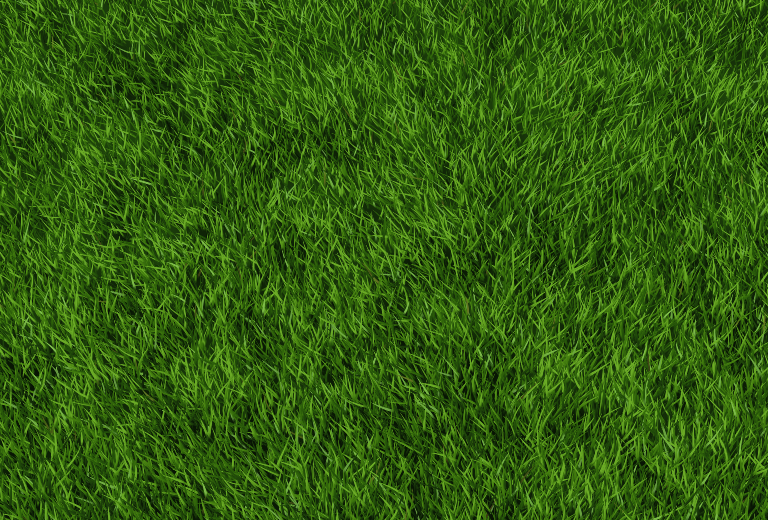
Reproduce this texture procedurally as a WebGL 2 fragment shader.

```glsl
#version 300 es
precision highp float;

#define LAYERS 22
#define CELL 0.036
#define BLADE_HALF_WIDTH 0.0023
#define BLADE_LENGTH 1.8
#define LEAN_SPREAD 1.15
#define TONE_BASE 0.40
#define TONE_DEPTH 0.34
#define TONE_SPREAD 0.92
#define PATCH_STRENGTH 0.22
#define PALE_SHARE 0.022
#define DRY_SHARE 0.005

uniform vec2 u_resolution;
out vec4 outColor;

vec4 hash4(vec3 seed) {
  vec4 h = fract(seed.xyzx * vec4(0.1031, 0.1030, 0.0973, 0.1099));
  h += dot(h, h.wzxy + 33.33);
  return fract((h.xxyz + h.yzzw) * h.zywx);
}

vec2 gradientAt(vec2 corner) {
  float angle = 6.2832 * hash4(vec3(corner + 70.0, 5.0)).x;
  return vec2(cos(angle), sin(angle));
}

float gradientNoise(vec2 p) {
  vec2 i = floor(p), f = p - i;
  vec2 u = f * f * f * (f * (f * 6.0 - 15.0) + 10.0);
  vec2 e = vec2(0.0, 1.0);
  float low = mix(dot(gradientAt(i), f),
                  dot(gradientAt(i + e.yx), f - e.yx), u.x);
  float high = mix(dot(gradientAt(i + e), f - e),
                   dot(gradientAt(i + e.yy), f - e.yy), u.x);
  return mix(low, high, u.y);
}

// Deep shade to sunlit tip, tone running from 0 to 1
vec3 grassColor(float tone) {
  float t = clamp(tone, 0.0, 1.0) * 5.0;
  vec3 c = mix(vec3(0.03, 0.08, 0.015), vec3(0.10, 0.22, 0.04), min(t, 1.0));
  c = mix(c, vec3(0.14, 0.32, 0.035), clamp(t - 1.0, 0.0, 1.0));
  c = mix(c, vec3(0.20, 0.41, 0.04), clamp(t - 2.0, 0.0, 1.0));
  c = mix(c, vec3(0.28, 0.51, 0.06), clamp(t - 3.0, 0.0, 1.0));
  return mix(c, vec3(0.42, 0.67, 0.15), clamp(t - 4.0, 0.0, 1.0));
}

// One tapered, slightly bent blade laid over the colour below it
void paintBlade(inout vec3 color, vec2 q, vec4 rnd, vec4 look,
                float lean, float tone, float scale, float pixel) {
  float angle = lean + (rnd.z + look.x - 1.0) * LEAN_SPREAD;
  vec2 dir = vec2(-sin(angle), cos(angle));
  float len = CELL * BLADE_LENGTH * scale * mix(0.45, 1.0, rnd.w);
  float along = dot(q, dir) / len + 0.5;
  if (along < 0.0 || along > 1.0) return;

  float bend = (look.y - 0.5) * 0.5 * len;
  float across = dot(q, vec2(dir.y, -dir.x)) - bend * (along - 0.5) * (along - 0.5);
  float halfWidth = BLADE_HALF_WIDTH * scale * mix(0.6, 1.1, look.z)
                  * (1.0 - along * along);
  float cover = clamp(0.5 + 1.3 * (halfWidth - abs(across)) / pixel, 0.0, 1.0);
  cover *= smoothstep(0.0, 0.25, along) * smoothstep(1.0, 0.92, along);
  if (cover <= 0.0) return;

  // Root shade, lit side, and a few pale or dry blades
  float side = clamp(across / (halfWidth + 0.5 * pixel), -1.0, 1.0);
  tone += (look.w - 0.5) * TONE_SPREAD + (along - 0.5) * 0.28 - side * 0.10;
  vec3 blade = grassColor(tone);
  float kind = fract(look.x * 17.0 + look.z * 5.0);
  if (kind < PALE_SHARE) blade = mix(blade, vec3(0.52, 0.76, 0.34), 0.7);
  else if (kind > 1.0 - DRY_SHARE) blade = mix(blade, vec3(0.36, 0.32, 0.12), 0.6);
  color = mix(color, blade, cover);
}

void main() {
  vec2 p = gl_FragCoord.xy / u_resolution.y;
  float pixel = 1.0 / u_resolution.y;

  // Slow changes over the lawn: distance, lean and light
  float scale = mix(1.1, 0.75, p.y);
  float lean = mix(0.55, -0.15, smoothstep(0.1, 1.4, p.x))
             + 0.7 * gradientNoise(p * 3.2 + 8.0);
  float light = gradientNoise(p * 3.0) * 0.4 + gradientNoise(p * vec2(11.0, 9.0) + 20.0);
  float lawnTone = light * PATCH_STRENGTH + 0.18 * (p.y - 0.5);

  vec3 color = grassColor(0.12 + lawnTone);

  // Blades from the ground up, far rows before near rows
  for (int layer = 0; layer < LAYERS; layer++) {
    float depth = float(layer) / float(LAYERS - 1);
    float id = float(layer) * 7.0 + 3.0;
    vec2 grid = p / CELL + hash4(vec3(id, 11.0, 2.0)).xy * 9.0;
    vec2 home = floor(grid);
    float tone = TONE_BASE + TONE_DEPTH * depth + lawnTone;
    for (int row = 1; row >= -1; row--) {
      for (int column = -1; column <= 1; column++) {
        vec2 cell = home + vec2(float(column), float(row));
        vec4 rnd = hash4(vec3(cell + 40.0, id));
        vec4 look = hash4(vec3(cell + 90.0, id + 200.0));
        vec2 q = (grid - cell - rnd.xy) * CELL;
        paintBlade(color, q, rnd, look, lean, tone, scale, pixel);
      }
    }
  }
  outColor = vec4(color, 1.0);
}
```
